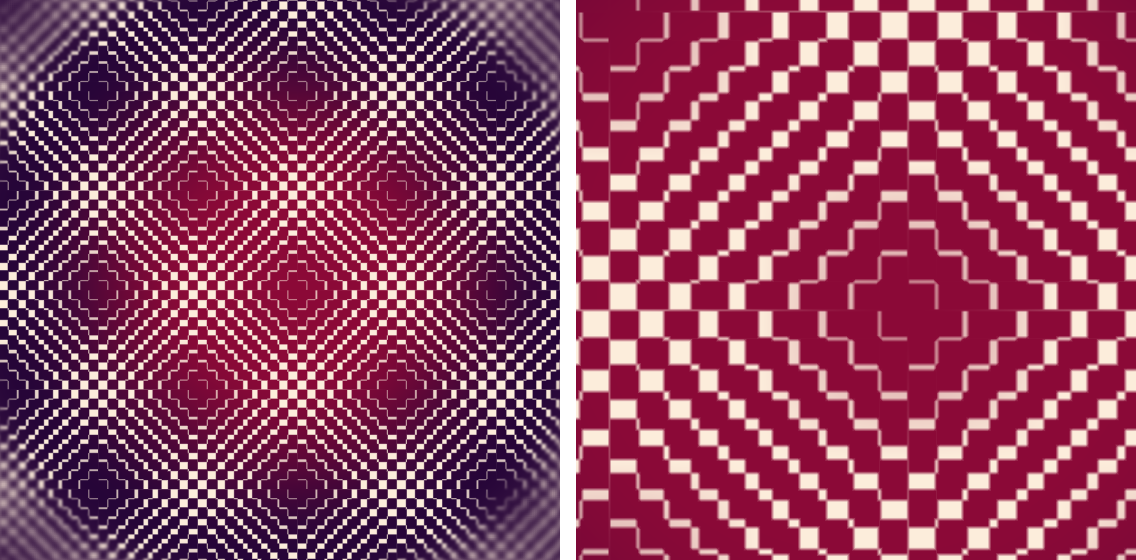
Left, the full canvas; right, a detail of the centre.
A Shadertoy shader for this pattern:

```glsl
// Moire diamonds: two checkerboards of nearly equal pitch, on a crimson to violet glow.

const float BEAT = 0.3555;                // spacing of the diamonds
const vec2  ANCHOR = vec2(0.531, 0.482);  // centre of the middle diamond
const float COARSE = 10.0;                // stripe pairs per beat, first board
const float FINE = 11.0;                  // stripe pairs per beat, second board
const float EDGE = 0.0022;                // softness of the square edges
const float LINE_FADE = 0.30;             // dimming of the thinnest lines

const vec2  GLOW_CENTRE = vec2(0.51, 0.50);
const float GLOW_INNER = 0.15;
const float GLOW_OUTER = 0.51;
const vec3  CORE  = vec3(0.545, 0.035, 0.215);
const vec3  RIM   = vec3(0.15, 0.02, 0.22);
const vec3  CREAM = vec3(0.99, 0.93, 0.86);
const vec3  HAZE  = vec3(0.70, 0.54, 0.58);
const float HAZE_AMOUNT = 0.13;           // veil over the corners

const float BLUR_START = 0.50;            // distance from the canvas centre
const float BLUR_END = 0.63;
const float BLUR_RADIUS = 0.0115;
const int   TAPS = 3;                     // blur samples on each side

// Square waves along both axes, -1 to 1, rising through zero at p = 0
vec2 squareWave(vec2 p, float pairs, float edge) {
    vec2 phase = fract(p * pairs + 0.25);
    vec2 dist = (0.25 - abs(phase - 0.5)) * BEAT / pairs;
    return clamp(2.0 * dist / edge, -1.0, 1.0);
}

// Overlap of the two boards; the second is inverted at the anchor
float overlap(vec2 uv, float edge) {
    vec2 p = (uv - ANCHOR) / BEAT;
    vec2 a = squareWave(p, COARSE, edge);
    vec2 b = squareWave(p, FINE, edge);
    float first = 0.5 + 0.5 * a.x * a.y;
    float second = 0.5 - 0.5 * b.x * b.y;

    // 1 where the boards coincide, -1 where they cancel
    vec2 beat = cos(6.2831853 * p);
    float agreement = -beat.x * beat.y;

    // Opposite edges leave slivers, coinciding edges leave whole squares
    float sliver = max(first + second - 1.0, 0.0);
    float square = min(first, second);
    float light = mix(sliver, square, 0.5 + 0.5 * agreement);
    return light * (1.0 - LINE_FADE * max(-agreement, 0.0));
}

// Gaussian average of the overlap
float blurredOverlap(vec2 uv, float radius, float edge) {
    float sum = 0.0;
    float total = 0.0;
    for (int j = -TAPS; j <= TAPS; j++) {
        for (int i = -TAPS; i <= TAPS; i++) {
            vec2 offset = vec2(i, j) / float(TAPS);
            float weight = exp(-2.0 * dot(offset, offset));
            sum += weight * overlap(uv + offset * radius, edge);
            total += weight;
        }
    }
    return sum / total;
}

// Crimson plateau falling off to violet
vec3 ground(vec2 uv) {
    float r = length(uv - GLOW_CENTRE);
    return mix(CORE, RIM, smoothstep(GLOW_INNER, GLOW_OUTER, r));
}

void mainImage(out vec4 fragColor, in vec2 fragCoord) {
    vec2 uv = fragCoord / iResolution.xy;
    float pixel = 1.0 / min(iResolution.x, iResolution.y);

    // Corners drift out of focus
    float defocus = smoothstep(BLUR_START, BLUR_END, length(uv - 0.5));
    float edge = max(EDGE, 1.3 * pixel) + 0.003 * defocus;
    float light = defocus > 0.0
        ? blurredOverlap(uv, BLUR_RADIUS * defocus, edge)
        : overlap(uv, edge);

    vec3 colour = mix(ground(uv), CREAM, light);
    fragColor = vec4(mix(colour, HAZE, HAZE_AMOUNT * defocus), 1.0);
}
```
